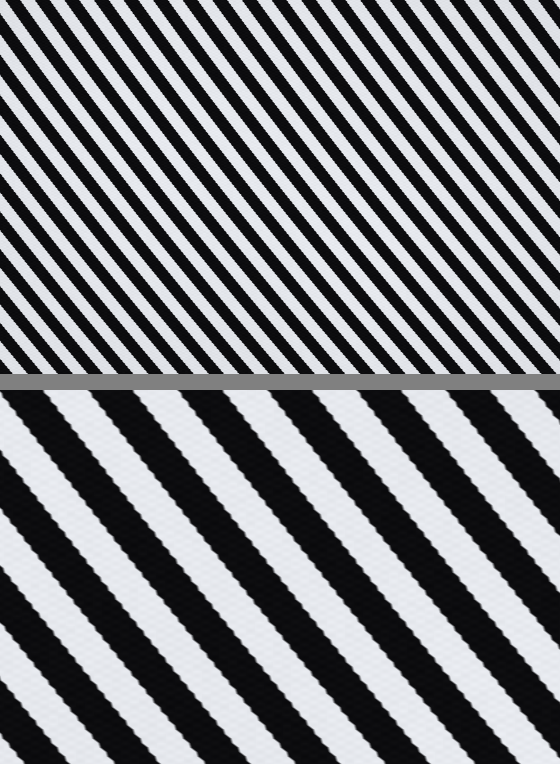
Top, the full canvas; bottom, a detail of the centre.
This pattern is drawn by a Shadertoy shader. Its source:

```glsl
// Black and white diagonal stripes on a fine knitted cloth.
// A gently bowed, slightly fanned lean is repeated with fract; stitches
// serrate the stripe edges, and noise adds slack, grain and uneven light.

const float ASPECT       = 1.5;     // canvas width in canvas heights
const float PERIOD       = 0.0793;  // horizontal stripe spacing at the top
const float FAN          = 0.0016;  // extra spacing gained at the bottom
const float PIVOT        = 0.390;   // centre of one white stripe at the top
const float LEAN         = 0.72;    // sideways run per unit of descent
const float BOW          = 0.077;   // growth of the lean towards the bottom
const float WHITE_SHARE  = 0.50;
const float EDGE_SOFT    = 0.0014;  // half width of the blurred edge
const float STITCH       = 0.0080;  // knit pitch
const float SERRATION    = 0.0008;  // stitch steps along the edges
const float SLACK        = 0.0018;  // slow wander of the cloth
const float WHITE_RELIEF = 0.018;
const float BLACK_RELIEF = 0.012;
const vec3  WHITE_YARN   = vec3(0.892, 0.902, 0.922);
const vec3  BLACK_YARN   = vec3(0.047, 0.047, 0.056);
const float TAU          = 6.2831853;

float hash(vec2 p) {
    return fract(sin(dot(p, vec2(127.1, 311.7))) * 43758.5453);
}

float valueNoise(vec2 p) {
    vec2 i = floor(p);
    vec2 f = fract(p);
    f = f * f * (3.0 - 2.0 * f);
    return mix(mix(hash(i), hash(i + vec2(1, 0)), f.x),
               mix(hash(i + vec2(0, 1)), hash(i + vec2(1, 1)), f.x), f.y);
}

// Signed distance to the nearest stripe edge, positive inside white.
float stripeDistance(vec2 p) {
    float slope  = LEAN + 2.0 * BOW * p.y;
    float period = PERIOD + FAN * p.y;
    float run    = LEAN * p.y + BOW * p.y * p.y;
    float phase  = (p.x - run - PIVOT) / period;
    float offCentre = abs(fract(phase + 0.5) - 0.5);
    return (0.5 * WHITE_SHARE - offCentre) * period * inversesqrt(1.0 + slope * slope);
}

// Interlocking stitch relief in -1..1.
float knit(vec2 p) {
    vec2 q = p / STITCH;
    q.y += 0.5 * mod(floor(q.x), 2.0);
    float loops = cos(TAU * q.y) * sin(0.5 * TAU * fract(q.x));
    return 0.7 * loops + 0.6 * (hash(floor(q)) - 0.5);
}

void mainImage(out vec4 fragColor, in vec2 fragCoord) {
    vec2 uv = fragCoord / iResolution.xy;
    vec2 p = vec2(uv.x * ASPECT, 1.0 - uv.y);   // y runs downwards
    float pixel = 1.0 / iResolution.y;

    // Slack in the cloth and stepped edges
    vec2 cloth = p;
    cloth.x += SLACK * (valueNoise(p * 4.0) - 0.5);
    float d = stripeDistance(cloth);
    d += SERRATION * (2.0 * abs(2.0 * fract(p.y / STITCH) - 1.0) - 1.0);

    // Stripes, with stitch relief faded when it is too fine to resolve
    float soft = max(EDGE_SOFT, 0.7 * pixel);
    float white = smoothstep(-soft, soft, d);
    float relief = knit(cloth) * smoothstep(1.5, 3.0, STITCH / pixel);
    vec3 color = mix(BLACK_YARN, WHITE_YARN, white);
    color += relief * mix(BLACK_RELIEF, WHITE_RELIEF, white);

    // Uneven light, dimmer towards the corners
    vec2 fromCentre = uv - 0.5;
    float light = 1.012 - 0.08 * dot(fromCentre, fromCentre);
    light += 0.02 * (valueNoise(p * 3.0 + 17.0) - 0.5);
    fragColor = vec4(clamp(color * light, 0.0, 1.0), 1.0);
}
```
